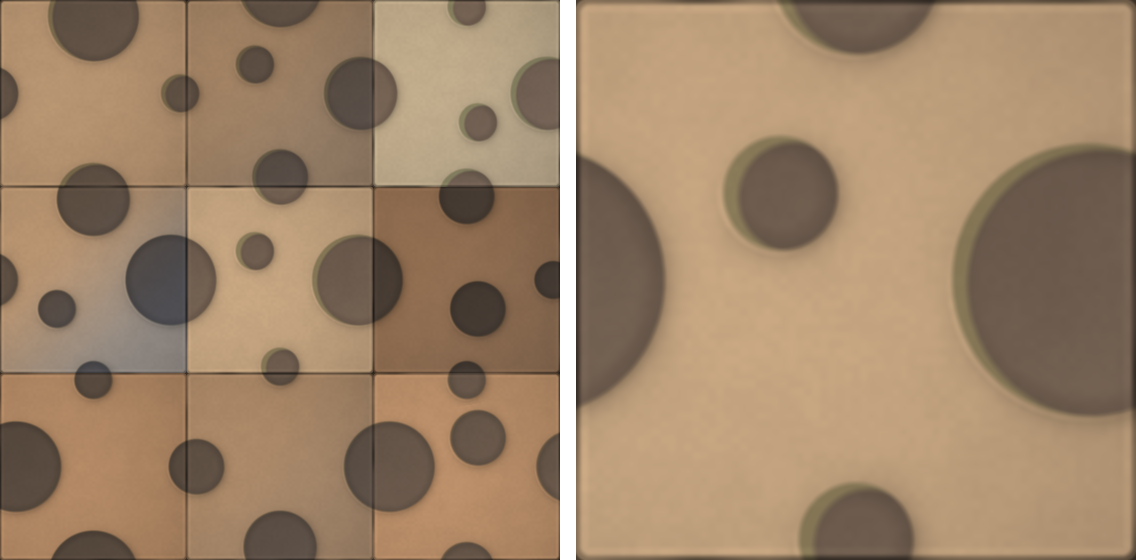
Left: the whole. Right: its middle third, enlarged.
This pattern is drawn by a WebGL 1 fragment shader. Its source:

```glsl
precision highp float;
uniform vec2 u_resolution;

const float TILES = 3.0;
const float SMALLEST = 0.102;      // hole radius of size class 0, in tiles
const float SIZE_STEP = 0.047;     // radius added per size class
const float SEAM_SHIFT = 0.35;     // hole centre to seam, in radii
const float INNER_DROP = 0.155;
const vec3 INNER_X = vec3(0.305, 0.365, 0.56);
const vec3 COL_SIDE = vec3(1.0, -1.0, 1.0);
const vec3 ROW_SIDE = vec3(-1.0, -1.0, 1.0);
const float WALL_WIDTH = 0.03;
const float CORNER = 0.025;
const float SEAM_WIDTH = 0.006;
const float GRAIN = 0.025;
const vec3 WARM_TINT = vec3(1.0, 0.755, 0.55);
const vec3 PALE_TINT = vec3(1.0, 0.89, 0.72);
const vec3 FLOOR_TINT = vec3(1.0, 0.84, 0.71);
const vec3 COOL_LIGHT = vec3(0.82, 0.97, 1.22);

// Size classes: one line per seam, padded to four
const mat4 ACROSS = mat4(3, 2.6, 0, 0,  2, 1, 1, 0,  0, 0, 0, 0,  3, 2, 1, 0);
const mat4 DOWN = mat4(1, 1, 3, 0,  0, 3, 1, 0,  2, 3, 3, 0,  2, 0, 2, 0);
// Per tile values: one line per row, top row first; -9 means no hole
const mat3 INNER = mat3(-9, 0, 0,  0, 0, 1,  -9, -9, 1);
const mat3 FACE = mat3(0.69, 0.61, 0.73,  0.70, 0.75, 0.55,  0.68, 0.65, 0.71);
const mat3 PALE = mat3(0.4, 0.35, 1.0,  0.35, 0.6, 0.0,  0.08, 0.3, 0.08);
const mat3 FLOOR = mat3(0.37, 0.36, 0.45,  0.36, 0.43, 0.27,  0.34, 0.37, 0.40);
const mat3 WALL = mat3(0.8, 0.6, 1.0,  0.0, 0.9, 0.0,  0.0, 0.15, 0.2);
const mat3 COOL = mat3(0.0, 0.3, 0.1,  1.0, 0.0, 0.15,  0.0, 0.2, 0.0);

float pick(vec3 v, float i) {
  return i < 0.5 ? v.x : (i < 1.5 ? v.y : v.z);
}

float pick(mat3 m, vec2 id) {
  vec3 row = id.y < 0.5 ? m[0] : (id.y < 1.5 ? m[1] : m[2]);
  return pick(row, id.x);
}

float hash(vec2 p) {
  vec3 q = fract(vec3(p.xyx) * 0.1031);
  q += dot(q, q.yzx + 33.33);
  return fract((q.x + q.y) * q.z);
}

float noise(vec2 p) {
  vec2 i = floor(p), f = fract(p);
  f = f * f * (3.0 - 2.0 * f);
  return mix(mix(hash(i), hash(i + vec2(1, 0)), f.x),
             mix(hash(i + vec2(0, 1)), hash(i + vec2(1, 1)), f.x), f.y);
}

float radius(float size) {
  return SMALLEST + SIZE_STEP * size;
}

float circle(vec2 p, vec3 hole) {
  return length(p - hole.xy) - hole.z;
}

vec3 nearer(vec2 p, vec3 a, vec3 b) {
  return circle(p, a) < circle(p, b) ? a : b;
}

// Centre and radius of the hole closest to p
vec3 nearestHole(vec2 p) {
  vec3 best = vec3(-9.0, -9.0, 0.0);
  for (int s = 0; s < 4; s++) {
    for (int k = 0; k < 3; k++) {
      float seam = float(s), mid = float(k) + 0.5;
      float a = radius(ACROSS[s][k]), d = radius(DOWN[s][k]);
      best = nearer(p, best, vec3(mid, seam + SEAM_SHIFT * a * COL_SIDE[k], a));
      best = nearer(p, best, vec3(seam + SEAM_SHIFT * d * ROW_SIDE[k], mid, d));
    }
  }
  for (int r = 0; r < 3; r++) {
    for (int c = 0; c < 3; c++) {
      float y = 0.5 - INNER_DROP * COL_SIDE[c] * ROW_SIDE[r];
      vec2 centre = vec2(float(c), float(r)) + vec2(INNER_X[c], y);
      best = nearer(p, best, vec3(centre, radius(INNER[r][c])));
    }
  }
  return best;
}

void main() {
  vec2 uv = gl_FragCoord.xy / u_resolution;
  vec2 p = vec2(uv.x, 1.0 - uv.y) * TILES;   // y runs down the rows
  vec2 id = min(floor(p), TILES - 1.0);
  vec2 q = p - id;
  float soft = max(TILES / min(u_resolution.x, u_resolution.y), 0.007);

  // Painted face with uneven light
  vec3 face = pick(FACE, id) * mix(WARM_TINT, PALE_TINT, pick(PALE, id));
  face *= 1.03 - 0.09 * (q.x - 0.5) - 0.22 * dot(q - 0.5, q - 0.5);

  // Hole: soft shadow, lit side wall, dark floor
  vec3 hole = nearestHole(p);
  float d = circle(p, hole);
  float wall = pick(WALL, id);
  vec2 normal = normalize(p - hole.xy + 1e-5);
  float lee = dot(normal, vec2(0.6, 0.8));
  float shade = exp(-max(d, 0.0) / 0.018) * (0.17 + 0.13 * lee);
  vec3 color = face * (1.0 - shade);
  vec3 floorColor = pick(FLOOR, id) * FLOOR_TINT;
  floorColor *= 1.0 + 0.25 * dot(p - hole.xy, vec2(0.5, 0.8)) - 0.12 * smoothstep(-0.05, 0.0, d);
  vec3 wallColor = mix(floorColor, face * vec3(0.74, 0.8, 0.72), 0.35 + 0.5 * wall);
  float inner = circle(p - WALL_WIDTH * wall * vec2(0.9, 0.3), hole);
  vec3 inside = mix(floorColor, wallColor, smoothstep(-0.012, 0.006, inner));
  color = mix(color, inside, 1.0 - smoothstep(-soft, soft, d));
  float rim = smoothstep(0.012, 0.0, abs(d - 0.004)) * smoothstep(0.2, 1.0, dot(normal, vec2(-0.6, 0.8)));
  color += 0.09 * rim * face;

  // Cool light from the lower right, then mottling
  float cool = pick(COOL, id) * smoothstep(0.5, 1.7, q.x + q.y);
  color *= mix(vec3(1.0), COOL_LIGHT, cool);
  color *= 1.0 + GRAIN * (noise(p * 70.0) + noise(p * 14.0) - 1.0);

  // Tile edges with rounded corners
  vec2 b = abs(q - 0.5) - 0.5 + CORNER;
  float edge = length(max(b, 0.0)) + min(max(b.x, b.y), 0.0) - CORNER;
  float wear = 0.25 + 0.3 * noise(p * 9.0 + 40.0);
  color *= 1.0 + 0.05 * smoothstep(0.012, 0.0, abs(edge + 0.016));
  color *= 1.0 - wear * smoothstep(-SEAM_WIDTH - soft, 0.0, edge);
  color *= 1.0 - 0.45 * smoothstep(0.0, soft, edge);
  gl_FragColor = vec4(color, 1.0);
}
```
